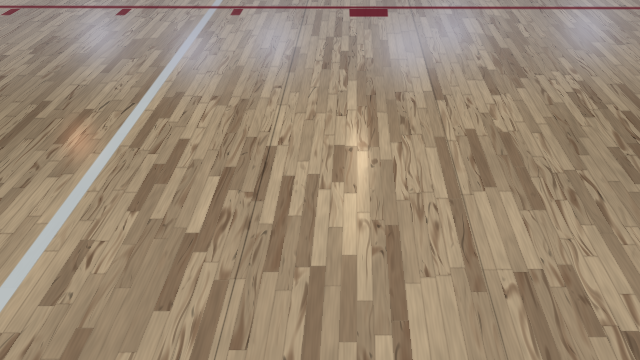
Reproduce this texture procedurally as a WebGL 2 fragment shader.

```glsl
#version 300 es
precision highp float;

uniform vec2 u_resolution;
out vec4 fragColor;

const vec2 VANISH = vec2(0.991, 1.521);
const float PLANK_WIDTH = 0.034;
const vec3 WOOD_DARK = vec3(0.44, 0.345, 0.265);
const vec3 WOOD_MID = vec3(0.60, 0.52, 0.42);
const vec3 WOOD_LIGHT = vec3(0.70, 0.62, 0.505);
const vec3 SHEEN = vec3(0.70, 0.71, 0.78);
const vec3 PAINT_WHITE = vec3(0.73, 0.76, 0.77);
const vec3 PAINT_RED = vec3(0.39, 0.11, 0.16);

float hash(vec2 p) {
    vec3 q = fract(vec3(p.xyx) * 0.1031);
    q += dot(q, q.yzx + 33.33);
    return fract((q.x + q.y) * q.z);
}

vec2 gradient(vec2 cell) {
    float angle = 6.28318 * hash(cell);
    return vec2(cos(angle), sin(angle));
}

// Gradient noise, roughly -0.7 to 0.7
float noise(vec2 p) {
    vec2 i = floor(p), f = fract(p);
    vec2 u = f * f * f * (f * (f * 6.0 - 15.0) + 10.0);
    vec2 e = vec2(1.0, 0.0);
    float low = mix(dot(gradient(i), f), dot(gradient(i + e), f - e), u.x);
    float high = mix(dot(gradient(i + e.yx), f - e.yx), dot(gradient(i + 1.0), f - 1.0), u.x);
    return mix(low, high, u.y);
}

// Soft-edged band around zero
float band(float dist, float radius, float blur) {
    return 1.0 - smoothstep(radius - blur, radius + blur, abs(dist));
}

float glow(vec2 p, vec2 center, vec2 size) {
    vec2 q = (p - center) / size;
    return exp(-dot(q, q));
}

// Rectangle whose sides lean toward the vanishing point
float floorMark(vec2 p, vec2 center, vec2 extent, float blur) {
    vec2 q = p - center;
    q.x -= q.y * (center.x - VANISH.x) / (center.y - VANISH.y);
    return band(q.x, extent.x, blur) * band(q.y, extent.y, blur);
}

// Plain board tone: mostly mid to light, a few darker boards
vec3 boardTone(vec2 id) {
    float tone = hash(id);
    vec3 color = mix(WOOD_MID * 0.96, WOOD_LIGHT, smoothstep(0.1, 0.95, tone));
    return mix(color, WOOD_DARK, 0.50 * smoothstep(0.26, 0.0, tone));
}

// Staggered planks: ground.x runs across the boards, ground.y along them
vec3 planks(vec2 ground, float depth, float pixel) {
    float across = ground.x / PLANK_WIDTH;
    float column = floor(across);
    float len = mix(0.10, 0.21, hash(vec2(column, 7.0)));
    float along = ground.y / len + 9.0 * hash(vec2(column, 31.0));
    vec2 id = vec2(column, floor(along)) + 60.0;
    vec2 shift = vec2(hash(id + 17.0), hash(id + 43.0)) * 50.0;

    // Blend tones across the joints so the board edges stay soft
    float side = fract(across) - 0.5;
    float sideGap = (0.5 - abs(side)) * PLANK_WIDTH * depth;
    float endGap = (0.5 - abs(fract(along) - 0.5)) * len * depth * depth;
    float nearJoint = 1.0 - smoothstep(0.0, 1.6 * pixel, min(sideGap, endGap));
    vec3 color = mix(boardTone(id), WOOD_MID, 0.45 * nearJoint);

    // Cloudy heartwood, streaks and fine grain
    float warp = noise(ground * vec2(24.0, 12.0) + shift);
    float cloud = noise(ground * vec2(48.0, 13.0) + shift + 1.4 * warp);
    float streak = noise(ground * vec2(95.0, 12.0) + shift.yx + 2.0 * warp);
    float grain = noise(ground * vec2(210.0, 34.0) + shift);
    float patchy = smoothstep(0.2, 0.85, hash(id + 71.0));
    color = mix(color, WOOD_DARK, 0.80 * patchy * smoothstep(0.02, 0.48, cloud));
    color = mix(color, WOOD_DARK * 0.85, 0.60 * patchy * smoothstep(0.15, 0.5, streak));
    color *= 1.0 + 0.07 * grain + 0.09 * cloud + 0.05 * warp;

    // Knots and mineral flecks, broken up by the warp
    float fleck = noise(ground * vec2(85.0, 30.0) + shift.yx * 2.0 + 2.5 * warp);
    color *= 1.0 - 0.34 * patchy * smoothstep(0.34, 0.60, fleck);

    // Faint joints
    color *= 1.0 - 0.09 * band(sideGap, 0.0008, 1.4 * pixel);
    color *= 1.0 - 0.10 * band(endGap, 0.0007, 1.4 * pixel);
    return color;
}

void main() {
    vec2 p = gl_FragCoord.xy / u_resolution.y;
    float pixel = 1.0 / u_resolution.y;
    float depth = VANISH.y - p.y;
    vec2 ground = vec2((p.x - VANISH.x) / depth, 1.0 / depth);
    vec3 color = planks(ground, depth, pixel);

    // Wide seams between floor panels
    for (int i = 0; i < 2; i++) {
        float seam = -0.26 + 0.536 * float(i);
        float strength = 0.44 - 0.12 * float(i);
        color *= 1.0 - strength * band((ground.x - seam) * depth, 0.0013, 1.2 * pixel);
    }

    // Broad shading, darker at the left and the right middle
    color *= 0.97 + 0.05 * glow(p, vec2(0.95, 0.4), vec2(0.65, 0.5));
    color *= 1.0 - 0.13 * glow(p, vec2(0.0, 0.68), vec2(0.42, 0.24));
    color *= 1.0 - 0.10 * glow(p, vec2(1.78, 0.62), vec2(0.35, 0.25));

    // White boundary stripe
    color = mix(color, PAINT_WHITE, 0.94 * band((ground.x + 0.732) * depth, 0.019 * depth, 1.3 * pixel));

    // Cool window reflections on the far floor
    color = mix(color, SHEEN * 0.86, 0.42 * smoothstep(0.64, 1.0, p.y));
    vec2 windows[6] = vec2[6](vec2(0.28, 0.90), vec2(0.54, 0.86), vec2(0.76, 0.88),
                              vec2(1.13, 0.87), vec2(1.26, 0.92), vec2(1.63, 0.92));
    for (int i = 0; i < 6; i++) {
        color = mix(color, SHEEN * 1.05, 0.52 * glow(p, windows[i], vec2(0.085, 0.09)));
    }

    // Warm lamp reflections
    color += vec3(0.20, 0.18, 0.15) * glow(p, vec2(1.0, 0.575), vec2(0.036, 0.10));
    color += vec3(0.09, 0.08, 0.06) * glow(p, vec2(0.98, 0.40), vec2(0.05, 0.14));
    color += vec3(0.17, 0.10, 0.07) * glow(p, vec2(0.22, 0.61), vec2(0.05, 0.055));

    // Red far line, central block and short ticks
    float red = band(p.y - 0.981 + 0.002 * p.x, 0.0028, 1.2 * pixel);
    red = max(red, floorMark(p, vec2(1.024, 0.965), vec2(0.053, 0.011), pixel));
    for (int i = 0; i < 3; i++) {
        vec2 tick = vec2(0.03 + 0.314 * float(i), 0.967);
        red = max(red, 0.85 * floorMark(p, tick, vec2(0.013, 0.009), pixel));
    }
    color = mix(color, PAINT_RED, 0.90 * red);
    fragColor = vec4(clamp(color, 0.0, 1.0), 1.0);
}
```
